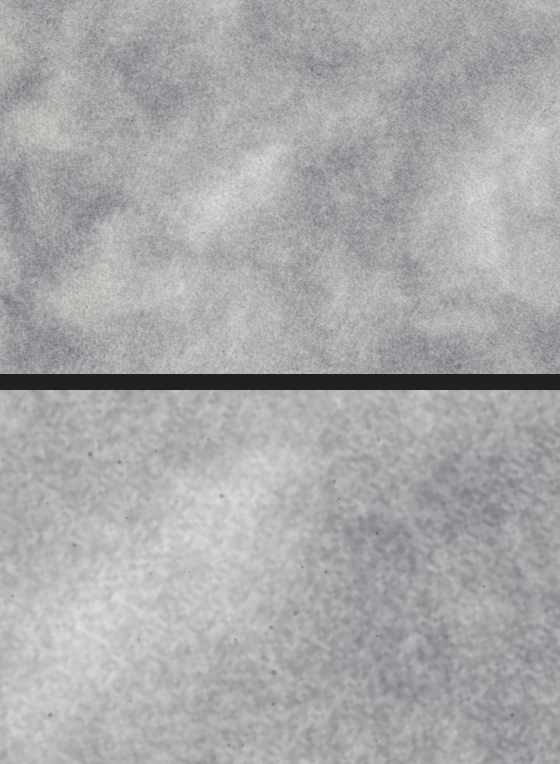
Top, the full canvas; bottom, a detail of the centre.
Reproduce this texture procedurally as a Shadertoy shader.

```glsl
// Weathered polished concrete: soft warped clouds of light and dark grey,
// drawn out along a rising diagonal, under fine sandy grain.
// Sparse pits and faint scratches finish the surface.

const float BASE_GREY = 0.668;
const vec3 COOL_TINT = vec3(-0.006, -0.002, 0.010);
const vec3 WARM_TINT = vec3(0.005, 0.002, -0.006);

float hash(vec2 p) {
    return fract(sin(dot(p, vec2(127.1, 311.7))) * 43758.5453);
}

vec2 hash2(vec2 p) {
    return vec2(hash(p), hash(p + 57.3));
}

mat2 rotation(float angle) {
    float c = cos(angle), s = sin(angle);
    return mat2(c, s, -s, c);
}

float valueNoise(vec2 p) {
    vec2 cell = floor(p), f = fract(p);
    f = f * f * (3.0 - 2.0 * f);
    float low = mix(hash(cell), hash(cell + vec2(1, 0)), f.x);
    float high = mix(hash(cell + vec2(0, 1)), hash(cell + vec2(1, 1)), f.x);
    return mix(low, high, f.y);
}

// Fractal noise, centred on zero
float fbm(vec2 p, int octaves) {
    float sum = 0.0, weight = 0.5;
    for (int i = 0; i < octaves; i++) {
        sum += weight * (valueNoise(p) - 0.5);
        p = rotation(0.6) * p * 2.03 + 17.7;
        weight *= 0.5;
    }
    return sum;
}

float segmentDistance(vec2 p, vec2 a, vec2 b) {
    vec2 ab = b - a;
    float along = clamp(dot(p - a, ab) / dot(ab, ab), 0.0, 1.0);
    return length(p - a - along * ab);
}

// Soft streak with a bell-shaped cross section
float streak(vec2 p, vec2 a, vec2 b, float width) {
    float d = segmentDistance(p, a, b) / width;
    return exp(-d * d);
}

// Cloudy stains plus a few broad streaks
float stains(vec2 p) {
    vec2 warp = vec2(fbm(p * 5.0 + 4.1, 3), fbm(p * 5.0 + 31.6, 3));
    vec2 q = p + 0.22 * warp;
    vec2 diagonal = rotation(-0.75) * q * vec2(4.6, 6.6);
    float tone = 0.27 * fbm(diagonal + 8.4, 4);
    tone += 0.15 * fbm(rotation(0.3) * q * 11.0 + 2.7, 3);
    tone += 0.055 * streak(q, vec2(0.56, 0.42), vec2(0.92, 0.72), 0.06);
    tone -= 0.055 * streak(q, vec2(0.02, 0.22), vec2(0.32, 0.48), 0.05);
    tone -= 0.045 * streak(q, vec2(0.32, 0.88), vec2(0.66, 0.70), 0.09);
    tone -= 0.045 * streak(q, vec2(0.68, 0.26), vec2(0.96, 0.58), 0.06);
    tone += 0.040 * streak(q, vec2(0.10, 0.14), vec2(0.32, 0.36), 0.06);
    tone += 0.035 * streak(q, vec2(0.95, 0.26), vec2(1.22, 0.08), 0.06);
    return tone + 0.020 * (p.x - 0.75);
}

// Sandy grain from small clumps down to dust
float grain(vec2 p) {
    float clumps = valueNoise(rotation(0.4) * p * 48.0) - 0.5;
    float mottle = valueNoise(rotation(1.1) * p * 95.0 + 23.0) - 0.5;
    float sand = valueNoise(rotation(0.7) * p * 165.0 + 9.0) - 0.5;
    float dust = valueNoise(rotation(0.5) * p * 253.0 + 40.0) - 0.5;
    return 0.030 * clumps + 0.045 * mottle + 0.070 * sand + 0.105 * dust;
}

// One small round pit in some of the cells
float pits(vec2 p, float cells, float share, float pixel) {
    vec2 cell = floor(p * cells);
    vec2 centre = (cell + 0.2 + 0.6 * hash2(cell)) / cells;
    float radius = mix(0.0008, 0.0025, pow(hash(cell + 7.7), 3.0));
    float disc = 1.0 - smoothstep(radius - pixel, radius + pixel, length(p - centre));
    return disc * step(hash(cell + 3.3), share);
}

// Faint hairlines, mostly steep, broken up by noise
float scratches(vec2 p, float aspect, float pixel) {
    float sum = 0.0;
    for (int i = 0; i < 16; i++) {
        vec2 seed = vec2(float(i), 5.2);
        vec2 start = hash2(seed) * vec2(0.65 * aspect, 0.8);
        float angle = mix(0.75, 1.65, hash(seed + 11.0));
        float reach = mix(0.05, 0.20, hash(seed + 23.0));
        vec2 end = start + reach * vec2(cos(angle), sin(angle));
        float d = segmentDistance(p, start, end);
        sum += 1.0 - smoothstep(0.0004, 0.0012 + pixel, d);
    }
    return sum * valueNoise(p * 40.0 + 70.0);
}

void mainImage(out vec4 fragColor, in vec2 fragCoord) {
    vec2 p = fragCoord / iResolution.y;
    float aspect = iResolution.x / iResolution.y;
    float pixel = 1.0 / iResolution.y;

    // Dark stains show coarser grain than the pale, polished areas
    float stain = stains(p);
    float roughness = mix(1.15, 0.85, smoothstep(-0.07, 0.07, stain));
    float grey = BASE_GREY + stain + roughness * grain(p);

    // Surface wear, densest towards the upper left corner
    float worn = 1.0 - smoothstep(0.05, 0.45, length(p - vec2(0.0, 0.9)));
    grey -= 0.16 * pits(p, 32.0, 0.08, pixel);
    grey -= 0.13 * pits(p + 3.1, 85.0, 0.02 + 0.18 * worn, pixel);
    grey += 0.035 * scratches(p, aspect, pixel);

    // Cool shadows, warm highlights, a little warmer on the left
    float warmth = smoothstep(-0.10, 0.10, stain + 0.25 * (grey - BASE_GREY));
    vec3 color = vec3(grey) + mix(COOL_TINT, WARM_TINT, warmth);
    color += WARM_TINT * (1.0 - smoothstep(0.0, 0.4, p.x)) * warmth;
    fragColor = vec4(clamp(color, 0.0, 1.0), 1.0);
}
```
